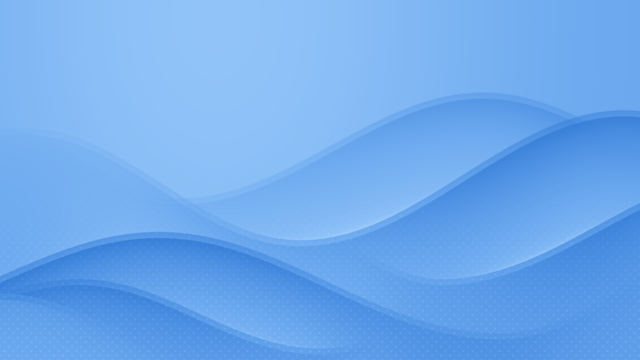
This background is drawn by a WebGL 1 fragment shader. Its source:

```glsl
precision highp float;
// Soft blue backdrop with overlapping translucent waves and a faint dot screen.
uniform vec2 u_resolution;

const float PI = 3.14159265;
const float RIM_WIDTH = 0.017;
const vec3 DEEP_BLUE = vec3(0.15, 0.44, 0.81);
const vec3 PALE_BLUE = vec3(0.56, 0.76, 0.97);
const vec3 MID_LIFT = vec3(0.0, 0.04, 0.08);

// Half a cosine period running from one extreme to the next.
float swell(float x, vec2 a, vec2 b) {
  float t = clamp((x - a.x) / (b.x - a.x), 0.0, 1.0);
  return mix(a.y, b.y, 0.5 - 0.5 * cos(PI * t));
}

// Smooth curve through four successive crests and troughs.
float wave(float x, vec2 a, vec2 b, vec2 c, vec2 d) {
  if (x < b.x) return swell(x, a, b);
  if (x < c.x) return swell(x, b, c);
  return swell(x, c, d);
}

// Approximate perpendicular distance below the curve.
float depthBelow(vec2 p, vec2 a, vec2 b, vec2 c, vec2 d) {
  const float STEP = 0.002;
  float y = wave(p.x, a, b, c, d);
  float slope = (wave(p.x + STEP, a, b, c, d) - y) / STEP;
  return (y - p.y) / sqrt(1.0 + slope * slope);
}

float bump(float x, float center, float width) {
  float t = (x - center) / width;
  return exp(-t * t);
}

// Translucent sheet: lit crest, tinted rim, then a shadow that fades with depth.
float sheet(float tone, float depth, float dark, float light, float reach,
            float cover, float glint, float pixel) {
  float above = max(-depth, 0.0);
  float lit = tone + glint * (0.16 * exp(-above / 0.05) + 0.22 * exp(-above / 0.004));
  float inner = max(depth - RIM_WIDTH, 0.0);
  float body = mix(light, dark, exp(-inner / reach));
  float rim = mix(tone, dark, 0.58 - 0.12 * smoothstep(0.0, RIM_WIDTH, depth));
  float fill = mix(rim, body, smoothstep(-pixel, pixel, depth - RIM_WIDTH));
  return mix(lit, fill, cover * smoothstep(-pixel, pixel, depth));
}

// Staggered grid of small soft dots.
float dotScreen(vec2 p, float spacing, float pixel) {
  vec2 q = vec2(p.x + p.y, p.x - p.y) / spacing;
  float r = length(fract(q) - 0.5) * spacing;
  return 1.0 - smoothstep(0.0035 - pixel, 0.0035 + pixel, r);
}

void main() {
  vec2 uv = gl_FragCoord.xy / u_resolution;
  vec2 p = vec2(uv.x * 16.0 / 9.0, uv.y);
  float pixel = 1.0 / u_resolution.y;
  float x = p.x;

  // Sky lit from the upper left of center
  float spread = length((p - vec2(0.6, 0.95)) * vec2(1.0, 0.7));
  float tone = mix(1.02, 0.66, smoothstep(0.0, 1.2, spread));

  // Rear wave, cresting on the right
  float d = depthBelow(p, vec2(0.0, 0.641), vec2(0.498, 0.449),
                       vec2(1.343, 0.743), vec2(2.13, 0.472));
  tone = sheet(tone, d, mix(0.7, 0.4, smoothstep(0.65, 1.35, x)),
               mix(0.84, 0.97, smoothstep(0.3, 0.7, x)), 0.17,
               mix(0.45, 0.9, smoothstep(0.35, 0.75, x)), 0.0, pixel);

  // Long sweep from the left, through the middle, to the right crest
  d = depthBelow(p, vec2(0.07, 0.644), vec2(0.833, 0.333),
                 vec2(1.736, 0.694), vec2(2.4, 0.4));
  float sweepDark = mix(0.76, 0.55, smoothstep(0.1, 0.7, x));
  tone = sheet(tone, d, mix(sweepDark, 0.14, smoothstep(0.7, 1.55, x)),
               mix(0.55, 0.87, smoothstep(0.0, 0.5, x)), 0.19,
               mix(0.6, 0.92, smoothstep(0.3, 0.85, x)),
               bump(x, 0.98, 0.22), pixel);

  // Right-hand trough
  d = depthBelow(p, vec2(0.79, 0.375), vec2(1.227, 0.225),
                 vec2(2.095, 0.525), vec2(2.6, 0.4));
  tone = sheet(tone, d, mix(0.5, 0.2, smoothstep(1.2, 1.75, x)), 0.62, 0.17,
               smoothstep(0.85, 1.25, x), bump(x, 1.5, 0.22), pixel);

  // Front wave, cresting on the left
  d = depthBelow(p, vec2(-0.44, 0.109), vec2(0.44, 0.356),
                 vec2(1.389, 0.074), vec2(2.1, 0.35));
  tone = sheet(tone, d, mix(0.12, 0.36, smoothstep(0.5, 1.2, x)),
               mix(0.9, 0.52, smoothstep(0.8, 1.2, x)), 0.16,
               mix(0.95, 0.3, smoothstep(1.38, 1.72, x)),
               0.3 * bump(x, 0.25, 0.3), pixel);

  // Lowest wave and the pale mound beneath it
  d = depthBelow(p, vec2(-0.23, 0.143), vec2(0.22, 0.225),
                 vec2(0.89, 0.032), vec2(1.4, 0.2));
  tone = sheet(tone, d, mix(0.18, 0.46, smoothstep(0.3, 0.85, x)), 0.6, 0.1,
               1.0 - smoothstep(0.88, 1.16, x), 0.5 * bump(x, 0.72, 0.18), pixel);
  d = depthBelow(p, vec2(-0.3, 0.15), vec2(0.0, 0.185),
                 vec2(0.567, 0.028), vec2(1.0, 0.15));
  tone = sheet(tone, d, 0.5, 0.7, 0.07,
               0.85 - 0.85 * smoothstep(0.35, 0.62, x), 0.0, pixel);

  // Dot screen strengthening toward the bottom
  float dotFade = 1.0 - smoothstep(0.0, 0.62, p.y);
  tone += 0.17 * dotFade * dotScreen(p, 0.025, pixel);

  tone = clamp(tone, 0.0, 1.1);
  vec3 color = mix(DEEP_BLUE, PALE_BLUE, tone) + MID_LIFT * tone * (1.0 - tone);
  gl_FragColor = vec4(color, 1.0);
}
```
